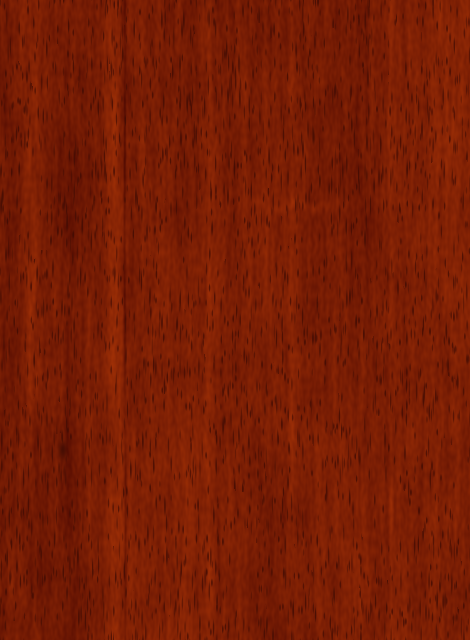
Reproduce this texture procedurally as a Shadertoy shader.

```glsl
// Polished red-brown mahogany veneer with vertical grain, pores and pale streaks.

// Colours
const vec3 DEEP_RED = vec3(0.380, 0.070, 0.009);
const vec3 BRIGHT_RED = vec3(0.575, 0.163, 0.021);
const vec3 PORE_BROWN = vec3(0.235, 0.040, 0.012);

// Grain: frequency per canvas height (across, along) and tone weight
const vec2 BAND_FREQ = vec2(7.0, 0.8);
const vec2 STREAK_FREQ = vec2(38.0, 1.7);
const vec2 FIBRE_FREQ = vec2(120.0, 9.0);
const vec2 SPECK_FREQ = vec2(210.0, 75.0);
const vec2 MOTTLE_FREQ = vec2(10.0, 15.0);
const float BAND_WEIGHT = 0.30;
const float STREAK_WEIGHT = 0.30;
const float FIBRE_WEIGHT = 0.38;
const float SPECK_WEIGHT = 0.32;
const float MOTTLE_WEIGHT = 0.16;
const float BASE_TONE = 0.50;

// Pores: short dark dashes in staggered columns
const int PORE_LAYERS = 3;
const vec2 PORE_CELLS = vec2(125.0, 19.0);
const float PORE_HALF_WIDTH = 0.0020;
const float PORE_SHARE = 0.42;
const float PORE_STRENGTH = 0.75;

// Long streaks: position across, half width, tone change
const int STREAK_COUNT = 7;
const vec3 STREAKS[STREAK_COUNT] = vec3[](
    vec3(0.055, 0.015, 0.36), vec3(0.110, 0.035, -0.24),
    vec3(0.179, 0.011, 0.46), vec3(0.196, 0.002, -0.55),
    vec3(0.327, 0.005, 0.28), vec3(0.455, 0.006, 0.26),
    vec3(0.610, 0.004, 0.26));

// Single marks: a cross-grain flame and a small knot
const vec2 FLAME_POS = vec2(0.480, 0.677);
const vec2 FLAME_SIZE = vec2(0.055, 0.010);
const vec2 KNOT_POS = vec2(0.098, 0.297);
const vec2 KNOT_SIZE = vec2(0.006, 0.013);

vec2 hash22(vec2 p) {
    vec3 q = fract(p.xyx * vec3(0.1031, 0.1030, 0.0973));
    q += dot(q, q.yzx + 33.33);
    return fract((q.xx + q.yz) * q.zy);
}

float cornerSlope(vec2 cell, vec2 offset) {
    float angle = 6.2832 * hash22(cell + 71.0).x;
    return dot(vec2(cos(angle), sin(angle)), offset);
}

float gradientNoise(vec2 p) {
    vec2 i = floor(p), f = p - i;
    vec2 u = f * f * f * (f * (f * 6.0 - 15.0) + 10.0);
    vec2 e = vec2(1.0, 0.0);
    return mix(mix(cornerSlope(i, f), cornerSlope(i + e.xy, f - e.xy), u.x),
               mix(cornerSlope(i + e.yx, f - e.yx), cornerSlope(i + 1.0, f - 1.0), u.x), u.y);
}

float bump(vec2 offset, vec2 size) {
    vec2 d = offset / size;
    return exp(-dot(d, d));
}

// Tapered dash in each occupied cell, 0 to 1
float poreLayer(vec2 p, float seed, float share) {
    vec2 g = p * PORE_CELLS + vec2(seed * 0.37, 0.0);
    float column = floor(g.x);
    g.y += 19.0 * hash22(vec2(column, seed)).x;
    vec2 cell = floor(g);
    vec2 place = hash22(cell + seed * 17.3);
    vec2 look = hash22(cell + seed * 29.7 + 5.0);
    float halfWidth = max(PORE_HALF_WIDTH, 0.7 / iResolution.y) * PORE_CELLS.x;
    float halfLength = mix(0.14, 0.42, look.x * look.x);
    vec2 centre = vec2(mix(0.27, 0.73, place.x), 0.5);
    vec2 d = (g - cell - centre) / vec2(halfWidth, halfLength);
    float dash = 1.0 - smoothstep(0.25, 1.0, length(d));
    return dash * step(place.y, share) * mix(0.45, 1.0, look.y);
}

float longStreaks(vec2 p) {
    float tone = 0.0;
    for (int i = 0; i < STREAK_COUNT; i++) {
        vec3 s = STREAKS[i];
        float drift = 0.005 * gradientNoise(vec2(p.y * 2.3, float(i) * 5.7 + 0.4));
        float d = (p.x - s.x - drift) / s.y;
        float fade = 0.75 + 1.1 * gradientNoise(vec2(p.y * 4.5, float(i) * 9.1 + 0.6));
        tone += s.z * max(fade, 0.0) * exp(-d * d);
    }
    return tone;
}

void mainImage(out vec4 fragColor, in vec2 fragCoord) {
    vec2 p = fragCoord / iResolution.y;
    vec2 grain = p + vec2(0.004 * gradientNoise(p * vec2(6.0, 3.0) + 3.3), 0.0);

    // Tone from wide bands down to fine specks
    float tone = BASE_TONE + longStreaks(p);
    tone += BAND_WEIGHT * gradientNoise(grain * BAND_FREQ + vec2(2.6, 4.3));
    tone += STREAK_WEIGHT * gradientNoise(grain * STREAK_FREQ + vec2(8.2, 1.4));
    tone += FIBRE_WEIGHT * gradientNoise(grain * FIBRE_FREQ + 13.7);
    tone += SPECK_WEIGHT * gradientNoise(grain * SPECK_FREQ + 31.1);
    tone += MOTTLE_WEIGHT * gradientNoise(p * MOTTLE_FREQ + 6.5);
    tone += 0.20 * smoothstep(0.50, 0.73, p.x) - 0.05;

    // Ragged flame across the grain
    float ragged = 0.012 * gradientNoise(vec2(p.x * 45.0, 2.5));
    tone += 0.32 * bump(p - FLAME_POS - vec2(0.0, ragged), FLAME_SIZE);

    // Pores gather in loose patches
    float share = PORE_SHARE * (1.0 + 0.9 * gradientNoise(p * vec2(16.0, 5.0) + 9.4));
    float pores = 0.0;
    for (int i = 0; i < PORE_LAYERS; i++)
        pores = max(pores, poreLayer(grain, float(i) + 1.0, share));
    float dark = max(PORE_STRENGTH * pores, 0.8 * bump(p - KNOT_POS, KNOT_SIZE));

    vec3 wood = mix(DEEP_RED, BRIGHT_RED, clamp(tone, -0.3, 1.3));
    fragColor = vec4(mix(wood, PORE_BROWN, dark), 1.0);
}
```
